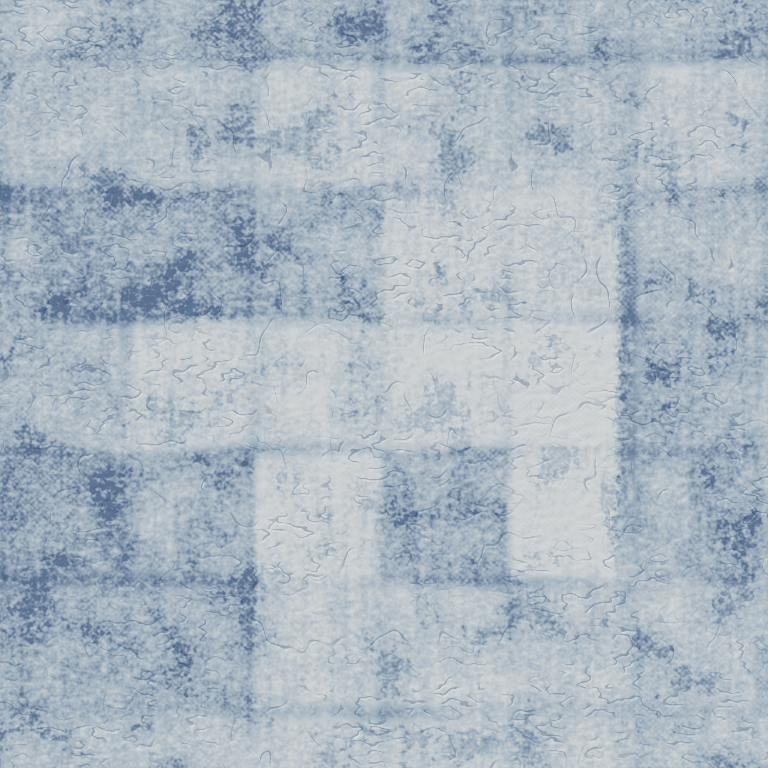
Give the GLSL for this texture, as a Shadertoy shader.

```glsl
// Weathered blue and chalk patchwork of painted canvas squares, six across and six down.

const vec2 TILE_PITCH = vec2(0.1655, 0.170);
const vec2 TILE_ORIGIN = vec2(0.0, 0.073);
const vec3 CHALK = vec3(0.805, 0.82, 0.825);
const vec3 HAZE_BLUE = vec3(0.625, 0.69, 0.745);
const vec3 DEEP_BLUE = vec3(0.36, 0.45, 0.575);

float hash(vec2 p) {
    vec3 h = fract(vec3(p.xyx) * 0.1031);
    h += dot(h, h.yzx + 33.33);
    return fract((h.x + h.y) * h.z);
}

float gradientDot(vec2 cell, vec2 offset) {
    float angle = 6.2832 * hash(cell);
    return dot(vec2(cos(angle), sin(angle)), offset);
}

// Gradient noise, roughly -0.7 to 0.7
float noise(vec2 p) {
    vec2 i = floor(p), f = fract(p);
    vec2 u = f * f * f * (f * (f * 6.0 - 15.0) + 10.0);
    vec2 e = vec2(1.0, 0.0);
    float low = mix(gradientDot(i, f), gradientDot(i + e, f - e), u.x);
    float high = mix(gradientDot(i + e.yx, f - e.yx), gradientDot(i + 1.0, f - 1.0), u.x);
    return mix(low, high, u.y);
}

float fbm(vec2 p) {
    float sum = 0.0, amp = 0.7;
    for (int k = 0; k < 5; k++) {
        sum += amp * noise(p);
        p = mat2(1.6, 1.2, -1.2, 1.6) * p + 17.3;
        amp *= 0.55;
    }
    return sum;
}

// Flat-topped soft patch
float patchMask(vec2 p, vec2 centre, vec2 radius) {
    vec2 q = (p - centre) / radius;
    q *= q;
    return exp(-dot(q, q));
}

// Amount of blue on one square, from broad washes plus chance
float tileTone(vec2 id) {
    vec2 c = id + 0.5;
    float tone = 0.27 + 0.18 * (hash(id + 41.0) - 0.5);
    tone += 0.40 * patchMask(c, vec2(1.3, 3.5), vec2(1.7, 0.8));
    tone += 0.28 * patchMask(c, vec2(1.0, 0.9), vec2(1.2, 1.1));
    tone += 0.24 * patchMask(c, vec2(5.8, 2.6), vec2(0.7, 1.6));
    tone += 0.38 * patchMask(c, vec2(3.5, 1.5), vec2(0.7));
    tone += 0.14 * patchMask(c, vec2(3.0, 5.6), vec2(6.0, 0.8));
    return tone - 0.20 * patchMask(c, vec2(3.2, 2.3), vec2(2.0, 1.9));
}

// Square tones with softened joins
float patchwork(vec2 q) {
    vec2 i = floor(q - 0.5);
    vec2 f = smoothstep(0.455, 0.545, fract(q - 0.5));
    vec2 e = vec2(1.0, 0.0);
    return mix(mix(tileTone(i), tileTone(i + e), f.x),
               mix(tileTone(i + e.yx), tileTone(i + 1.0), f.x), f.y);
}

// Even-width lines along the zero contour of noise
float crackle(vec2 p, float width) {
    p += 0.3 * vec2(noise(p * 2.3), noise(p * 2.3 + 31.0));
    vec2 e = vec2(0.05, 0.0);
    float n = noise(p);
    vec2 slope = vec2(noise(p + e) - n, noise(p + e.yx) - n) / e.x;
    return 1.0 - smoothstep(width * 0.3, width, abs(n) / (length(slope) + 0.05));
}

float cracks(vec2 uv) {
    float wear = smoothstep(-0.25, 0.2, noise(uv * 7.0 + 5.0));
    float fine = crackle(uv * vec2(30.0, 58.0), 0.075);
    float coarse = crackle(uv * vec2(14.0, 12.0) + 60.0, 0.022);
    float broken = smoothstep(-0.15, 0.15, noise(uv * 30.0 + 9.0));
    return max(fine * wear, coarse * (1.0 - wear)) * broken;
}

void mainImage(out vec4 fragColor, in vec2 fragCoord) {
    vec2 uv = fragCoord / iResolution.xy;

    // Hand-painted wobble of the squares
    vec2 wobble = vec2(fbm(uv * 9.0), fbm(uv * 9.0 + 50.0));
    vec2 q = (uv + 0.010 * wobble - TILE_ORIGIN) / TILE_PITCH;
    float tone = patchwork(q);

    // Cloudy stains, vertical brush drag and rough grain
    float stain = fbm(uv * vec2(11.0, 14.0) + 3.0);
    float drag = noise(uv * vec2(75.0, 7.0)) + 0.7 * noise(uv * vec2(150.0, 18.0));
    float grain = noise(uv * vec2(115.0, 140.0)) + 0.9 * noise(uv * 230.0);
    float blotch = smoothstep(0.2, 0.32, stain + 0.16 * grain + 0.12 * drag);
    tone += stain * (0.12 + 0.85 * max(tone, 0.0)) + 0.16 * blotch;
    tone += 0.11 * drag;

    // Uneven blue seams between squares
    vec2 seamDist = abs(fract(q + 0.5) - 0.5) + 0.04 * grain + 0.05 * stain;
    vec2 seam = 1.0 - smoothstep(vec2(0.01), vec2(0.09), seamDist);
    float fade = smoothstep(-0.25, 0.4, noise(uv * 6.0 + 80.0));
    tone += (0.24 * seam.y + 0.13 * seam.x) * (0.3 + fade) * (1.0 - 0.6 * tone);

    // One heavy upright brush stroke
    vec2 strokePos = uv + vec2(0.010, 0.03) * wobble + vec2(0.004 * grain, 0.0);
    tone += 0.55 * patchMask(strokePos, vec2(0.815, 0.52), vec2(0.013, 0.25));

    // Woven canvas and paint worn off the raised threads
    vec2 thread = sin(6.2832 * uv * vec2(128.0, 132.0));
    float weave = thread.x * thread.y * smoothstep(-0.3, 0.3, noise(uv * 5.0 + 22.0));
    float flake = smoothstep(0.15, 0.45, noise(uv * vec2(70.0, 105.0) + 7.0) + 0.3 * grain);
    float cover = clamp(tone, 0.0, 1.0);
    tone += (grain + 0.3 * weave) * (0.12 + 0.38 * cover) - 0.45 * flake * cover;

    // Balance of chalk and pigment
    tone = clamp(1.15 * tone - 0.05, 0.0, 1.0);
    vec3 color = mix(CHALK, HAZE_BLUE, min(tone * 2.0, 1.0));
    color = mix(color, DEEP_BLUE, max(tone * 2.0 - 1.0, 0.0));

    // Crinkled plaster relief and cracks with a lit lower lip
    vec2 crinkle = uv * vec2(65.0, 110.0) + 2.0 * wobble;
    float relief = noise(crinkle) - noise(crinkle + vec2(-0.15, 0.3));
    float crack = cracks(uv);
    float lip = cracks(uv + vec2(-0.001, 0.0025));
    color = mix(color, color * vec3(0.74, 0.79, 0.85), 0.8 * crack);
    color += 0.04 * max(lip - crack, 0.0) + 0.012 * weave + 0.035 * relief;
    fragColor = vec4(clamp(color, 0.0, 1.0), 1.0);
}
```
